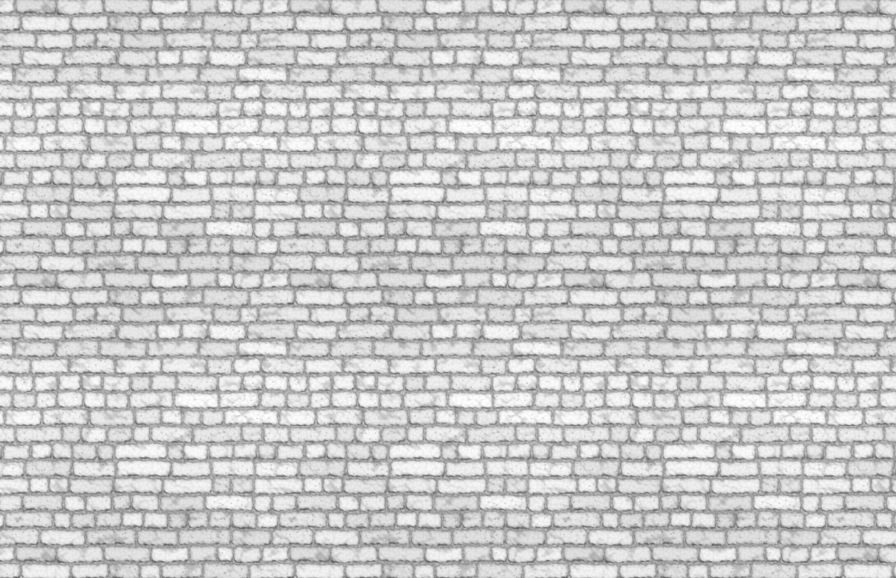
Write a Shadertoy shader that draws this texture.

```glsl
#define TILES_ACROSS 3.27
#define ROWS 16.0
#define HALF_BRICKS 12.0
#define ROW_SHIFT 0.136
#define JOINT_JITTER 0.45
#define JOINT_HALF_WIDTH 0.085
#define CORNER_RADIUS 0.17
#define BRICK_TONE 0.915
#define MORTAR_TONE 0.65
#define CRACK_DEPTH 0.24
#define STAIN_DEPTH 0.15

const float TAU = 6.2831853;

float hash(vec2 p) {
    return fract(sin(dot(p, vec2(127.1, 311.7))) * 4375.85);
}

// Distance to the nearest scattered point, repeating once per tile
float cellular(vec2 p, vec2 cells) {
    p *= cells;
    vec2 cell = floor(p);
    float nearest = 2.0;
    for (int j = -1; j <= 1; j++)
    for (int i = -1; i <= 1; i++) {
        vec2 c = cell + vec2(i, j);
        vec2 id = mod(c, cells);
        vec2 site = c + vec2(hash(id + 3.7), hash(id + 19.3));
        nearest = min(nearest, distance(p, site));
    }
    return nearest;
}

// Layered sines that repeat once per tile
float waves(vec2 p) {
    p *= TAU;
    return (sin(17.0 * p.x + 2.0 * sin(5.0 * p.y))
          + sin(23.0 * p.y + 2.0 * sin(11.0 * p.x))
          + sin(41.0 * p.x - 37.0 * p.y)) / 3.0;
}

float jointPosition(float k, float row) {
    return k + JOINT_JITTER * (hash(vec2(mod(k, HALF_BRICKS), row)) - 0.5);
}

// Odd joints split a long brick into two short ones, mostly in every fourth row
bool jointMissing(float k, float row) {
    float splitShare = mod(row, 4.0) == 2.0 ? 0.75 : 0.3;
    return mod(k, 2.0) == 1.0
        && hash(vec2(mod(k, HALF_BRICKS) + 31.0, row + 7.0)) > splitShare;
}

float roundedBox(vec2 p, vec2 halfSize, float radius) {
    vec2 d = abs(p) - halfSize + radius;
    return length(max(d, 0.0)) + min(max(d.x, d.y), 0.0) - radius;
}

void mainImage(out vec4 fragColor, in vec2 fragCoord) {
    // Tile coordinates, running down from the top left
    vec2 tile = vec2(fragCoord.x, iResolution.y - fragCoord.y)
              * TILES_ACROSS / iResolution.x;
    float pixel = ROWS * TILES_ACROSS / iResolution.x;
    float wobble = waves(tile);

    // Row and the brick within it
    float y = tile.y * ROWS + ROW_SHIFT + 0.04 * sin(TAU * 3.0 * tile.x + tile.y * TAU);
    float row = mod(floor(y), ROWS);
    float x = tile.x * HALF_BRICKS + 2.0 * hash(vec2(row, 53.0));
    float k = floor(x);
    if (x < jointPosition(k, row)) k -= 1.0;
    else if (x > jointPosition(k + 1.0, row)) k += 1.0;
    float first = jointMissing(k, row) ? k - 1.0 : k;
    float last = jointMissing(k + 1.0, row) ? k + 2.0 : k + 1.0;
    float left = jointPosition(first, row);
    float right = jointPosition(last, row);
    vec2 brickId = vec2(mod(first, HALF_BRICKS), row);

    // Worn brick outline, measured in row heights
    float unit = ROWS / HALF_BRICKS;
    vec2 q = vec2((x - 0.5 * (left + right)) * unit, fract(y) - 0.5);
    vec2 halfSize = vec2(0.5 * (right - left) * unit, 0.5) - JOINT_HALF_WIDTH;
    halfSize.y -= 0.05 * hash(brickId + 61.0);
    float edge = roundedBox(q, halfSize, CORNER_RADIUS) + 0.035 * wobble;

    // Wear shared by brick and mortar
    float grain = cellular(tile, vec2(83.0)) - 0.5;
    float blotch = cellular(tile, vec2(19.0, 27.0));
    float speck = 1.0 - smoothstep(0.06, 0.2, cellular(tile, vec2(37.0)));
    float patches = 0.6 * cos(TAU * (tile.x - 0.42)) + cos(TAU * (tile.y - 0.97));

    // Brick face: painted, with grey stains and chips
    float face = BRICK_TONE + 0.09 * (hash(brickId + 11.0) - 0.5);
    face -= STAIN_DEPTH * smoothstep(0.45, 0.95, blotch + 0.15 * wobble);
    face -= 0.07 * smoothstep(-0.22, 0.0, edge);
    face -= 0.09 * speck * step(0.55, hash(brickId + 23.0)) + 0.07 * grain;

    // Mortar and the dark broken crack, strongest under each brick
    float mortar = MORTAR_TONE + 0.08 * wobble - 0.16 * grain;
    float under = mix(0.35, 1.0, smoothstep(0.1, 0.4, q.y));
    float crack = exp(-pow((edge - 0.03) / 0.07, 2.0)) * under;
    crack *= smoothstep(-0.5, 0.6, wobble + 1.2 * (blotch - 0.4));

    float soft = 0.04 + 0.6 * pixel;
    float tone = mix(face, mortar, smoothstep(-soft, soft, edge));
    tone -= CRACK_DEPTH * crack + 0.018 * patches;
    fragColor = vec4(vec3(clamp(tone, 0.0, 1.0)), 1.0);
}
```
